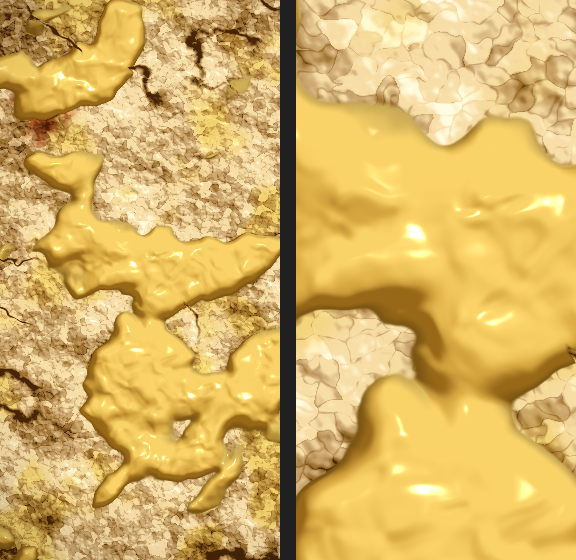
Left: the whole. Right: its middle third, enlarged.
A Shadertoy shader for this texture:

```glsl
// Glossy yellow slime smeared over crumbly, cracked tan ground under a flash.
// The ground is fbm relief plus cellular flakes put through a colour ramp; the
// slime is a warped noise field, rounded at its rim and lit with small glints.

#define SLIME_AMOUNT 0.03
#define SLIME_SPREAD 0.36
#define FLOW_DIR vec2(0.88, 0.475)
#define FLAKE_SCALE 36.0
#define GROUND_TONE 0.66
#define GROUND_RELIEF 5.0
#define CRACK_WIDTH 0.055
#define GLINT 0.65

float hash(vec2 p) {
    vec3 q = fract(vec3(p.xyx) * 0.1031);
    q += dot(q, q.yzx + 33.33);
    return fract((q.x + q.y) * q.z);
}

float noise(vec2 p) {
    vec2 i = floor(p), f = fract(p);
    f = f * f * f * (f * (f * 6.0 - 15.0) + 10.0);
    return mix(mix(hash(i), hash(i + vec2(1, 0)), f.x),
               mix(hash(i + vec2(0, 1)), hash(i + vec2(1, 1)), f.x), f.y);
}

float fbm(vec2 p, int octaves) {
    float sum = 0.0, total = 0.0, amp = 0.5;
    for (int i = 0; i < octaves; i++) {
        sum += amp * noise(p);
        total += amp;
        amp *= 0.55;
        p = mat2(1.6, 1.2, -1.2, 1.6) * p + 17.3;
    }
    return sum / total;
}

vec2 warp(vec2 p, float scale, float amount) {
    return p + amount * (vec2(fbm(p * scale, 3), fbm(p * scale + 41.0, 3)) - 0.5);
}

// x: random tone of the nearest flake, y: distance to its border
vec2 flakes(vec2 p) {
    vec2 cell = floor(p);
    float near = 9.0, second = 9.0, tone = 0.0;
    for (int y = -1; y <= 1; y++)
    for (int x = -1; x <= 1; x++) {
        vec2 c = cell + vec2(x, y);
        float d = length(c + vec2(hash(c), hash(c + 57.0)) - p);
        if (d < near) { second = near; near = d; tone = hash(c + 113.0); }
        else second = min(second, d);
    }
    return vec2(tone, second - near);
}

// Broken, mostly level crevices
float cracks(vec2 p) {
    vec2 w = warp(p, 9.0, 0.12);
    float line = abs(noise(w * vec2(2.2, 5.0) + vec2(3.0, w.x * 1.5)) - 0.5);
    float gate = smoothstep(0.48, 0.68, noise(p * 3.4 + 23.0));
    return gate * (1.0 - smoothstep(0.0, CRACK_WIDTH, line));
}

// Positive inside the slime, which follows a band leaning to the upper left
float slimeField(vec2 p) {
    vec2 w = warp(p, 4.5, 0.20);
    float off = (w.x - mix(0.60, 0.27, p.y * 0.5)) / SLIME_SPREAD;
    float band = exp(-off * off) * smoothstep(0.0, 0.3, p.y);
    vec2 flow = vec2(dot(w, FLOW_DIR), dot(w, vec2(-FLOW_DIR.y, FLOW_DIR.x)));
    float lobes = fbm(flow * vec2(2.7, 5.0) + 5.0, 2);
    return lobes - 0.5 + 0.4 * (band - 0.65) + SLIME_AMOUNT;
}

float slimeHeight(vec2 p) {
    float rim = 1.0 - exp(-14.0 * max(slimeField(p), 0.0));
    return 0.06 * rim + 0.022 * fbm(warp(p, 6.0, 0.1) * 9.0, 3);
}

vec3 groundRamp(float t) {
    vec3 c = mix(vec3(0.27, 0.14, 0.03), vec3(0.61, 0.44, 0.19), smoothstep(0.05, 0.36, t));
    c = mix(c, vec3(0.78, 0.64, 0.43), smoothstep(0.33, 0.60, t));
    c = mix(c, vec3(0.95, 0.85, 0.64), smoothstep(0.58, 0.82, t));
    return mix(c, vec3(1.0, 0.97, 0.86), smoothstep(0.92, 1.2, t));
}

void mainImage(out vec4 fragColor, in vec2 fragCoord) {
    vec2 p = fragCoord / iResolution.x;

    // Flash falloff, strongest right of the middle
    vec2 fromFlash = (p - vec2(0.68, 1.05)) / vec2(0.95, 1.25);
    float flash = 1.0 - dot(fromFlash, fromFlash);

    // Crumbly ground
    float relief = fbm(p * 7.0, 5);
    float slope = relief - fbm((p + vec2(0.003, 0.004)) * 7.0, 5);
    vec2 flake = flakes(warp(p, 22.0, 0.05) * FLAKE_SCALE * vec2(0.85, 1.15));
    float crack = cracks(p);
    float tone = GROUND_TONE + 0.8 * (relief - 0.5) + GROUND_RELIEF * slope
               + 0.36 * (flake.x - 0.5) + 0.22 * (flash - 0.5)
               - 0.16 * (1.0 - smoothstep(0.0, 0.18, flake.y));

    // Slime coverage, ragged at the rim and broken by crevices
    float field = slimeField(p) + 0.08 * (0.5 - relief) - 0.13 * crack;
    float cover = smoothstep(-0.005, 0.010, field);
    tone -= 0.14 * smoothstep(-0.04, 0.0, field) + 0.75 * crack;
    vec3 ground = groundRamp(tone);
    float moss = smoothstep(0.48, 0.68, fbm(p * 4.0 + 71.0, 3));
    ground *= mix(vec3(1.0), vec3(0.98, 0.95, 0.66), moss);
    float rust = smoothstep(0.12, 0.03, length(warp(p, 14.0, 0.16) - vec2(0.16, 1.61)));
    ground = mix(ground, vec3(0.55, 0.20, 0.05) * (0.5 + tone), 0.75 * rust);

    // Wet slime shading
    float e = 0.005, h = slimeHeight(p);
    vec2 grad = vec2(slimeHeight(p + vec2(e, 0)) - h, slimeHeight(p + vec2(0, e)) - h) / e;
    vec3 normal = normalize(vec3(-grad, 1.0));
    float lit = dot(normal, normalize(vec3(0.3, 0.5, 0.8))) + 0.10 * (flash - 0.5);
    vec3 slime = mix(vec3(0.58, 0.40, 0.09), vec3(0.84, 0.66, 0.26), smoothstep(0.35, 0.74, lit));
    slime = mix(slime, vec3(0.96, 0.81, 0.40), smoothstep(0.68, 0.90, lit));
    slime *= mix(0.80, 1.0, smoothstep(0.0, 0.05, field));
    float shine = pow(max(dot(normal, normalize(vec3(0.05, 0.17, 1.0))), 0.0), 500.0);
    slime += GLINT * shine * smoothstep(0.35, 0.65, noise(p * 16.0)) * vec3(0.8, 0.9, 1.0);

    vec3 color = mix(ground, slime, cover) * mix(0.86, 1.02, smoothstep(-0.3, 0.6, flash));
    fragColor = vec4(clamp(color, 0.0, 1.0), 1.0);
}
```
